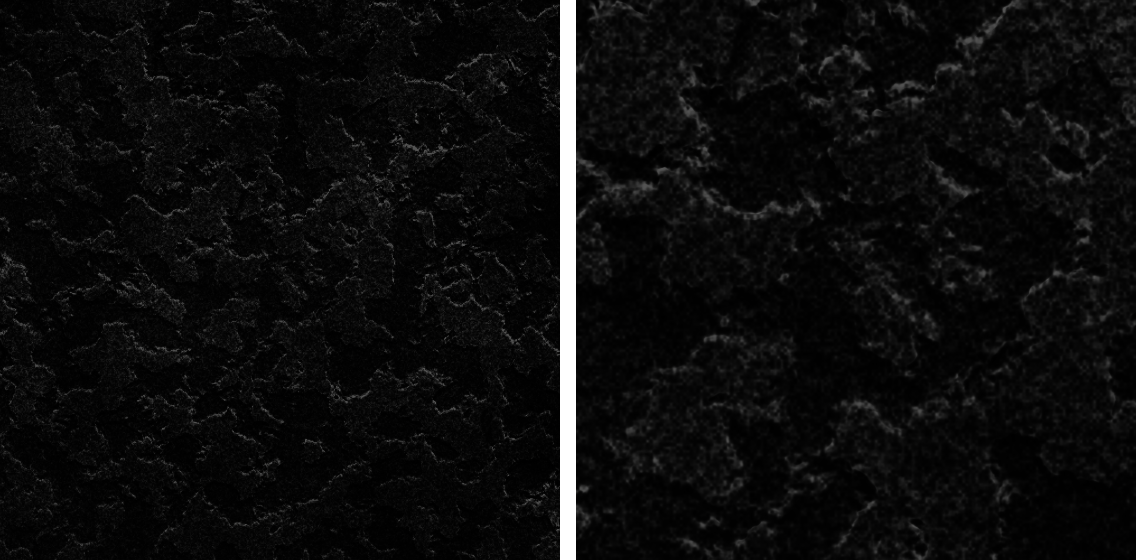
Left: the whole. Right: its middle third, enlarged.
Write a Shadertoy shader that draws this texture.

```glsl
// Near-black weathered rock: small curly pits with thin rims, lit from above,
// broken by wandering cracks with rougher flanks and covered in fine grit.
// Relief, rims, patches and grit add up as exposure, turned to grey by exp().

const vec2 LIGHT_DIR = vec2(0.2, 0.98);
const float LIGHT_STEP = 0.004;
const float BASE_EXPOSURE = -3.85;
const float CONTRAST = 1.06;
const float MAX_GREY = 0.33;
const vec3 STONE_TINT = vec3(1.0, 1.0, 0.995);

float hash(vec2 cell) {
    vec3 q = fract(vec3(cell.xyx) * 0.1031);
    q += dot(q, q.yzx + 33.33);
    return fract((q.x + q.y) * q.z);
}

float valueNoise(vec2 p) {
    vec2 cell = floor(p);
    vec2 f = fract(p);
    f = f * f * (3.0 - 2.0 * f);
    float low = mix(hash(cell), hash(cell + vec2(1.0, 0.0)), f.x);
    float high = mix(hash(cell + vec2(0.0, 1.0)), hash(cell + 1.0), f.x);
    return mix(low, high, f.y);
}

// Rotated octaves, normalised to 0..1
float fbm(vec2 p, float gain) {
    const mat2 turn = mat2(1.6, 1.2, -1.2, 1.6);
    float sum = 0.0;
    float total = 0.0;
    float amplitude = 1.0;
    for (int i = 0; i < 5; i++) {
        sum += amplitude * valueNoise(p);
        total += amplitude;
        amplitude *= gain;
        p = turn * p + 17.3;
    }
    return sum / total;
}

vec2 warp(vec2 p, float scale, float amount) {
    vec2 bend = vec2(fbm(p * scale + 31.0, 0.5), fbm(p * scale + 67.0, 0.5));
    return p + amount * (bend - 0.5);
}

// Smooth ground level that the pits are cut from
float ground(vec2 p) {
    return fbm(warp(p, 24.0, 0.03) * 25.0 + 40.0, 0.5);
}

float terrace(float level) {
    return smoothstep(0.4, 0.58, level);
}

float rockHeight(vec2 p, float level) {
    return terrace(level) + 0.8 * fbm(p * 60.0 + 90.0, 0.6);
}

// Thin curly line where the ground crosses the pit edge
float pitRim(float level, float width) {
    float offset = (level - 0.53) / width;
    return exp(-offset * offset);
}

// Zero-centred grains of two sizes
float grit(vec2 p) {
    return 1.1 * valueNoise(p * 500.0) + 0.9 * valueNoise(p.yx * 260.0 + 11.0) - 1.0;
}

void mainImage(out vec4 fragColor, in vec2 fragCoord) {
    vec2 p = fragCoord / iResolution.y + 3.0;

    // Long fissures and the rougher ground beside them
    float fissure = abs(fbm(warp(p, 4.0, 0.15) * 2.6, 0.55) - 0.5);
    float flank = exp(-14.0 * fissure);
    float broken = smoothstep(0.4, 0.65, valueNoise(p * 5.0 + 8.0));
    float crack = (1.0 - smoothstep(0.002, 0.012, fissure)) * broken;

    // Directional relief, with shadows softer than highlights
    vec2 toLight = p + LIGHT_DIR * LIGHT_STEP;
    float level = ground(p);
    float relief = rockHeight(p, level) - rockHeight(toLight, ground(toLight));
    float roughness = 0.6 + 0.9 * flank;
    relief = clamp(relief * 3.4 * roughness, -1.2, 1.5);

    // Rims catch light on most sides, pit floors stay dark
    float rims = (pitRim(level, 0.028) - 0.18) * roughness;
    float pits = 0.8 * (terrace(level) - 0.5);

    // Broad bright and dim areas
    float patches = 2.5 * (fbm(p * 5.0 + 53.0, 0.55) - 0.5);

    float exposure = relief + rims + pits + patches + 1.75 * grit(p);
    exposure += 0.5 * (flank - 0.35) - 1.3 * crack;

    float grey = exp(BASE_EXPOSURE + CONTRAST * exposure);
    grey = MAX_GREY * (1.0 - exp(-grey / MAX_GREY));
    fragColor = vec4(STONE_TINT * grey, 1.0);
}
```
